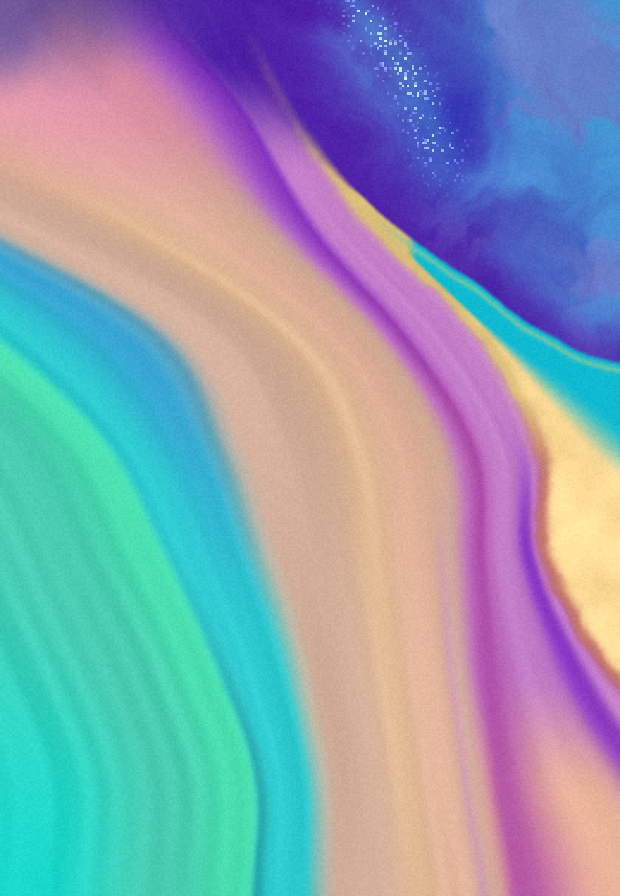
Reproduce this background procedurally as a Shadertoy shader.

```glsl
const vec3 TEAL = vec3(.29, .8, .7);
const vec3 AQUA = vec3(.1, .85, .8);
const vec3 GREEN = vec3(.27, .88, .67);
const vec3 TURQUOISE = vec3(.17, .79, .81);
const vec3 BLUE = vec3(.2, .63, .81);
const vec3 TAN = vec3(.82, .68, .6);
const vec3 SAND = vec3(.89, .73, .56);
const vec3 PEACH = vec3(.93, .72, .61);
const vec3 PINK = vec3(.88, .58, .66);
const vec3 LILAC = vec3(.77, .5, .79);
const vec3 MAGENTA = vec3(.66, .27, .64);
const vec3 VIOLET = vec3(.5, .17, .76);
const vec3 INDIGO = vec3(.29, .11, .64);
const vec3 NAVY = vec3(.16, .11, .66);
const vec3 AZURE = vec3(.27, .58, .83);
const vec3 HAZE = vec3(.48, .46, .77);
const vec3 SMOKE = vec3(.35, .29, .58);
const vec3 GOLD = vec3(.85, .74, .47);
const vec3 CREAM = vec3(1, .87, .6);
const vec3 RUST = vec3(.71, .37, .38);
const vec3 LAGOON = vec3(.06, .73, .82);
const float WARP = .016;
const float GRAIN = .035;
const float GRAIN_CELLS = 360.;

// Horizontal place of each stream line, at even steps from top to bottom
const float RIM[9] = float[9](-.98, -.62, -.28, -.015, .173, .263, .344, .408, .402);
const float WATER[9] = float[9](-.85, -.47, -.056, .25, .353, .414, .468, .506, .504);
const float CREST[9] = float[9](-.28, -.11, .21, .477, .581, .607, .63, .658, .686);
const float VEIN[9] = float[9](.24, .385, .492, .649, .761, .776, .782, .808, .836);
const float SEAM[9] = float[9](.4, .47, .598, .771, .868, .883, .981, 1.13, 1.3);
// Depth of the dark pool's shore, at even steps from left to right
const float SHORE[9] = float[9](-.08, -.04, 0., .046, .159, .245, .307, .37, .406);

float hash(vec2 p) {
    vec3 q = fract(p.xyx * .1031);
    q += dot(q, q.yzx + 33.33);
    return fract((q.x + q.y) * q.z);
}

float noise(vec2 p) {
    vec2 i = floor(p), f = fract(p);
    f = f * f * (3. - 2. * f);
    return mix(mix(hash(i), hash(i + vec2(1, 0)), f.x),
               mix(hash(i + vec2(0, 1)), hash(i + 1.), f.x), f.y);
}

float fbm(vec2 p) {
    float sum = 0., amp = .5;
    for (int i = 0; i < 5; i++) {
        sum += amp * noise(p);
        p = mat2(1.6, 1.2, -1.2, 1.6) * p + 7.3;
        amp *= .5;
    }
    return sum;
}

// Smooth step that may also fall
float ramp(float a, float b, float x) {
    x = clamp((x - a) / (b - a), 0., 1.);
    return x * x * (3. - 2. * x);
}

float band(float x, float center, float width) {
    x = (x - center) / width;
    return exp(-x * x);
}

// Catmull-Rom curve through nine knots
float spline(float k[9], float t) {
    t = clamp(t, 0., .9999) * 8.;
    int i = int(t);
    float f = fract(t), a = k[max(i - 1, 0)], b = k[i], c = k[i + 1], d = k[min(i + 2, 8)];
    return b + .5 * f * (c - a + f * (2. * a - 5. * b + 4. * c - d + f * (3. * (b - c) + d - a)));
}

// Stream coordinate: whole numbers fall on the stream lines
float stream(vec2 p, float seam) {
    float a = spline(RIM, p.y), b = spline(WATER, p.y), c = spline(CREST, p.y), d = spline(VEIN, p.y);
    if (p.x < a) return (p.x - a) / .2;
    if (p.x < b) return (p.x - a) / (b - a);
    if (p.x < c) return 1. + (p.x - b) / (c - b);
    if (p.x < d) return 2. + (p.x - c) / (d - c);
    return 3. + (p.x - d) / (seam - d);
}

vec3 streamColor(float s, vec2 p) {
    float streak = noise(vec2(s * 9., p.y * 2.5)) - .5, t = s + .05 * streak;
    // Green and blue water
    vec3 col = mix(TEAL, AQUA, ramp(.55, 1., p.y) * ramp(-.7, -1.7, s));
    col = mix(col, GREEN, .8 * band(s, -.1, .35));
    vec3 water = mix(TURQUOISE, BLUE, ramp(.2, .8, t) * ramp(.75, .4, p.y));
    water *= 1. - .18 * band(s, .12, .12) * ramp(.55, .9, p.y);
    col = mix(col, water, ramp(-.04, .12, s));
    // Warm sweep
    vec3 warm = mix(TAN, SAND, .75 * band(t, 2., .22));
    warm = mix(warm, PEACH, .6 * band(t, 2.4, .25));
    warm = mix(warm, LILAC, .35 * band(t, 2.64, .07) * ramp(.5, .7, p.y));
    warm = mix(warm, PINK, ramp(.27, .1, p.y) * ramp(1.3, 2.5, s));
    col = mix(col, warm, ramp(.82, 1.25, t));
    // Purple veins
    col = mix(col, mix(LILAC, PEACH, ramp(.74, .9, p.y)), ramp(2.68, 2.98, t));
    col = mix(col, mix(VIOLET, MAGENTA, ramp(.2, .5, p.y)), .85 * band(t, 3.03, .16));
    col = mix(col, VIOLET, .85 * band(t, 3.73, .14) * ramp(.45, .62, p.y));
    col = mix(col, INDIGO, ramp(.2, .06, p.y) * ramp(2.85, 3.3, s));
    float smoke = ramp(.14, .01, p.y + .2 * p.x + .06 * (fbm(p * 7.) - .5));
    return mix(col, SMOKE, .85 * smoke) + .07 * streak;
}

vec3 poolColor(vec2 p, float depth) {
    vec2 q = p * vec2(4, 6);
    float swirl = fbm(q + 2.5 * fbm(q + 3.)) - .5;
    vec3 col = mix(INDIGO, AZURE, ramp(.52, .95, p.x - .9 * max(p.y - .1, 0.) + .5 * swirl));
    col = mix(col, HAZE, .6 * ramp(.45, .7, fbm(q * 1.7 + swirl * 3.)) * ramp(.55, .85, p.x));
    col = mix(col, NAVY, .8 * band(length(p - vec2(.73, .14)), 0., .07));
    col = mix(col, INDIGO, .7 * band(depth, 0., .035));
    // Glitter along a winding trail
    float trail = p.x - .575 - 1.2 * p.y + 2.2 * p.y * p.y + .06 * swirl;
    float glow = band(trail, 0., .035) * ramp(.23, .15, p.y);
    float spark = ramp(.84, 1., hash(floor(p * vec2(250, 360))));
    return mix(col, AZURE, .45 * glow) + .55 * glow * spark + .16 * swirl;
}

void mainImage(out vec4 fragColor, in vec2 fragCoord) {
    vec2 uv = fragCoord / iResolution.xy, p = vec2(uv.x, 1. - uv.y);
    float ripple = fbm(p * vec2(18, 26)) - .5;
    vec2 q = p + vec2(WARP * (fbm(p * 4.) - .5), 0);
    float seam = spline(SEAM, q.y);
    vec3 col = streamColor(stream(q, seam), q);
    // Gold tongue opening into a cream wedge
    float e = q.x - seam + .025 * ripple;
    col = mix(col, mix(GOLD, CREAM, ramp(.3, .45, p.y)) + .15 * ripple, ramp(-.006, .006, e));
    col = mix(col, mix(GOLD, RUST, ramp(.42, .55, p.y)), .8 * band(e, .004, .014));
    // Turquoise lens and its pale rim
    float depth = p.y - spline(SHORE, p.x) + .008 * ripple;
    float lens = p.y - .283 - .658 * (p.x - .658), soft = mix(.004, .035, ramp(.75, 1., p.x));
    col = mix(col, LAGOON, ramp(soft, -soft, lens) * ramp(.655, .675, p.x));
    col = mix(col, mix(GOLD, AQUA, .45), .7 * band(depth, .009, .004) * ramp(.6, .68, p.x));
    // Dark pool and grain
    soft = mix(.045, .004, ramp(.35, .6, p.x));
    col = mix(col, poolColor(p, depth), ramp(soft, -soft, depth));
    vec2 cell = floor(fragCoord / iResolution.x * GRAIN_CELLS);
    fragColor = vec4(clamp(col + GRAIN * (hash(cell) - .5), 0., 1.), 1);
}
```
